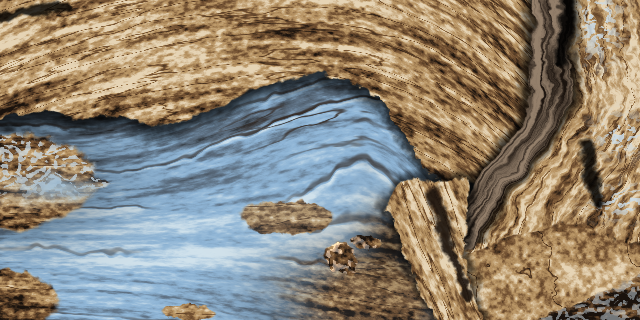
Reproduce this texture procedurally as a Shadertoy shader.

```glsl
// Weathered timber: an arch of tan bark over a hollow of blue-grey fibres,
// with a twisted fold, a curled splinter and a cracked burl on the right.
// Stretched noise follows curved grain; soft masks stack the parts.

const vec3 PALE = vec3(.8, .86, .9), DARK = vec3(.1, .07, .05);

float hash(vec2 p) {
    return fract(sin(dot(p, vec2(127.1, 311.7))) * 43758.5453);
}

float noise(vec2 p) {
    vec2 i = floor(p), f = fract(p);
    f = f * f * (3. - 2. * f);
    return mix(mix(hash(i), hash(i + vec2(1, 0)), f.x),
               mix(hash(i + vec2(0, 1)), hash(i + 1.), f.x), f.y);
}

float fbm(vec2 p) {
    float sum = 0., amp = .52;
    for (int i = 0; i < 5; i++) {
        sum += amp * noise(p);
        p = mat2(1.9, .25, -.25, 1.9) * p + 5.3;
        amp *= .5;
    }
    return sum;
}

float blob(vec2 p, vec2 c, vec2 r) {
    vec2 q = (p - c) / r;
    return exp(-dot(q, q));
}

float disc(vec2 p, vec2 c, vec2 r) {
    return smoothstep(1.06, .94, length((p - c) / r));
}

float stroke(vec2 p, vec2 a, vec2 b, float width) {
    vec2 d = b - a;
    float h = clamp(dot(p - a, d) / dot(d, d), 0., 1.);
    return smoothstep(width, width * .3, length(p - a - d * h));
}

float edge(float d) { return smoothstep(-.004, .004, d); }

float crack(vec2 q, float width) {
    return smoothstep(width, 0., abs(fbm(q) - .5));
}

vec3 ramp(float t, vec3 a, vec3 b, vec3 c, vec3 d) {
    vec3 low = mix(a, b, smoothstep(0., .36, t));
    return mix(mix(low, c, smoothstep(.32, .64, t)), d, smoothstep(.6, .96, t));
}

vec3 wood(float t) {
    return ramp(t, DARK, vec3(.44, .31, .19), vec3(.72, .58, .39), vec3(.9, .83, .71));
}

// q.x runs along the grain, q.y across it
vec3 bark(vec2 q, float light) {
    float t = light + 1.1 * fbm(q * vec2(5, 48)) + .9 * fbm(q * vec2(60, 100)) - 1.;
    return wood(t * (1. - .6 * crack(q * vec2(3, 24) + 7., .025)));
}

vec3 burl(vec2 p, float light) {
    float t = light + .7 * fbm(p * 14.) + .9 * fbm(p * 75.) - .8;
    return wood(t * (1. - .7 * crack(p * 9. + 3., .018)));
}

vec3 blueFibres(vec2 p) {
    float lift = mix(-.1, .22, smoothstep(-.1, .8, p.y));
    float bend = max(p.x - 1.1, 0.);
    vec2 q = vec2(p.x, p.y - lift * smoothstep(.2, 1.15, p.x) + 1.2 * bend * bend);
    float light = .52 + .26 * blob(p, vec2(.5, .23), vec2(.6, .13))
        + .16 * blob(p, vec2(1.05, .43), vec2(.25, .13))
        - .2 * blob(p, vec2(.3, .62), vec2(.6, .11));
    light += .7 * fbm(q * vec2(3, 55)) + .4 * fbm(q * vec2(35, 150)) - .55;
    // Stepped layers: a dark lip beside a pale rim
    float s = fract(q.y * 15. + 1.6 * fbm(q * vec2(2.5, 7)) + .15 * noise(q * vec2(35, 20)));
    float layer = smoothstep(.35, .65, noise(q * vec2(3, 17) + 2.));
    float lip = smoothstep(0., .05, s) * smoothstep(.18, .09, s) * layer;
    light += .25 * layer * smoothstep(.7, .95, s) * smoothstep(1., .96, s);
    vec3 c = ramp(light, vec3(.12), vec3(.36, .43, .5), vec3(.56, .71, .84), vec3(.82, .89, .93));
    float split = blob(p, vec2(1, .62), vec2(.33, .1));
    float rift = crack(q * vec2(4, 24), .05) * split;
    return mix(c, DARK * 1.8, max(lip * (.5 + .4 * split), .85 * rift));
}

void mainImage(out vec4 fragColor, in vec2 fragCoord) {
    vec2 p = fragCoord / iResolution.y;
    vec2 w = p + .05 * (vec2(fbm(p * 13.), fbm(p * 13. + 40.)) - .5)
               + .02 * (fbm(p * 50.) - .5);
    float fleck = smoothstep(.52, .66, noise(w * vec2(75, 120)));

    // Blue hollow, brown shade and small remnants
    vec3 col = blueFibres(p);
    vec3 shade = bark(vec2(p.x, p.y + .15 * p.x), .27);
    col = mix(col, shade, min(.9, 1.2 * blob(p, vec2(1.17, .06), vec2(.26, .16))));
    col = mix(col, shade * .7, .9 * blob(p, vec2(1.22, .24), vec2(.09, .12)));
    col = mix(col, bark(p, .42 + 2.2 * (p.y - .31)), .85 * disc(w, vec2(.9, .325), vec2(.15, .055)));
    col = mix(col, bark(p, .6), disc(w, vec2(.58, .025), vec2(.08, .025)));
    float chunk = max(disc(w, vec2(1.065, .18), vec2(.055, .05)),
                      disc(w, vec2(1.15, .24), vec2(.045, .02)));
    col = mix(col, burl(p, .25) + .35 * fleck, chunk);

    // Flaking bark on the left
    vec2 c = vec2(.03, .435);
    float flake = max(disc(w, c, vec2(.26, .15)), disc(w, vec2(.2, .43), vec2(.14, .035)));
    col *= 1. - .5 * blob(p, c, vec2(.3, .18));
    vec3 scale = mix(bark(p, .43), PALE, .75 * fleck * smoothstep(.34, .44, p.y));
    scale = mix(scale, vec3(.62, .75, .85), .8 * blob(w, vec2(.19, .41), vec2(.13, .04)));
    col = mix(col, scale, flake);
    col = mix(col, bark(p, .38), disc(w, vec2(.03, .06), vec2(.15, .09)));

    // Arch of bark with a shadow below its ragged rim
    float above = w.y - .64 - .12 * blob(w, vec2(.97, w.y), vec2(.26))
        + .03 * blob(w, vec2(.52, w.y), vec2(.12)) + .22 * smoothstep(1.15, 1.4, w.x);
    col *= 1. - .75 * smoothstep(-.075, 0., above);
    float dx = p.x - .98;
    float across = p.y + (dx < 0. ? .2 : .7) * dx * dx;
    float light = .7 - .22 * smoothstep(.11, 0., above) - .13 * smoothstep(1., 1.6, p.x);
    light -= .3 * smoothstep(.03, 0., abs(across - .875 - .04 * fbm(p * 6.))) * smoothstep(.5, 1., p.x);
    vec3 arch = bark(vec2(p.x, across), light);
    arch *= 1. - .8 * stroke(w, vec2(0, .95), vec2(.22, .98), .022);
    col = mix(col, arch, edge(above));

    // Right bark and the grey fold twisting beside it
    float side = w.x - 1.42 - .3 * smoothstep(.2, .72, w.y);
    vec3 right = bark(vec2(p.y, side + .15 * p.y), .32 + .5 * fbm(p * 7.) + .1 * p.y);
    float frost = blob(p, vec2(1.87, .93), vec2(.07, .12))
        + blob(p, vec2(1.94, .58), vec2(.08, .06)) + blob(p, vec2(1.95, .37), vec2(.1, .05));
    right = mix(right, PALE, min(.9, frost) * fleck);
    right *= 1. - .85 * stroke(w, vec2(1.83, .54), vec2(1.87, .37), .03);
    col = mix(col, right, edge(side));
    col *= 1. - .75 * smoothstep(.11, .06, abs(side)) * edge(p.y - .24);
    float strand = fbm(vec2(p.y * 4., side * 90.));
    vec3 fold = mix(DARK, vec3(.58, .5, .42), smoothstep(.25, .75, strand));
    col = mix(col, fold, edge(.06 - abs(side)) * edge(p.y - .22));
    col *= 1. - .8 * stroke(w, vec2(1.77, 1), vec2(1.76, .82), .03);

    // Cracked burl and a dark frosted corner
    float crest = .31 - .35 * abs(w.x - 1.75) - w.y;
    col = mix(col, burl(p, .66 - .2 * smoothstep(.06, 0., crest)), edge(min(crest, w.x - 1.42)));
    float corner = .13 - .42 * (2. - w.x) - w.y;
    col = mix(col, mix(bark(p, .27), PALE, fleck * .5), edge(corner));

    // Curled splinter, split by a deep crack
    float left = 1.2 + .5 * abs(w.y - .34);
    float tail = 1.45 + .25 * max(.23 - w.y, 0.);
    float curl = min(min(w.x - left, tail - w.x), .435 - w.y);
    col *= 1. - .6 * smoothstep(-.035, 0., curl);
    col = mix(col, bark(vec2(p.y, p.x + .4 * p.y), .7), edge(curl));
    float gap = max(stroke(w, vec2(1.36, .4), vec2(1.41, .22), .03),
                    stroke(w, vec2(1.41, .22), vec2(1.47, .08), .022));
    fragColor = vec4(mix(col, DARK, .9 * gap), 1);
}
```
